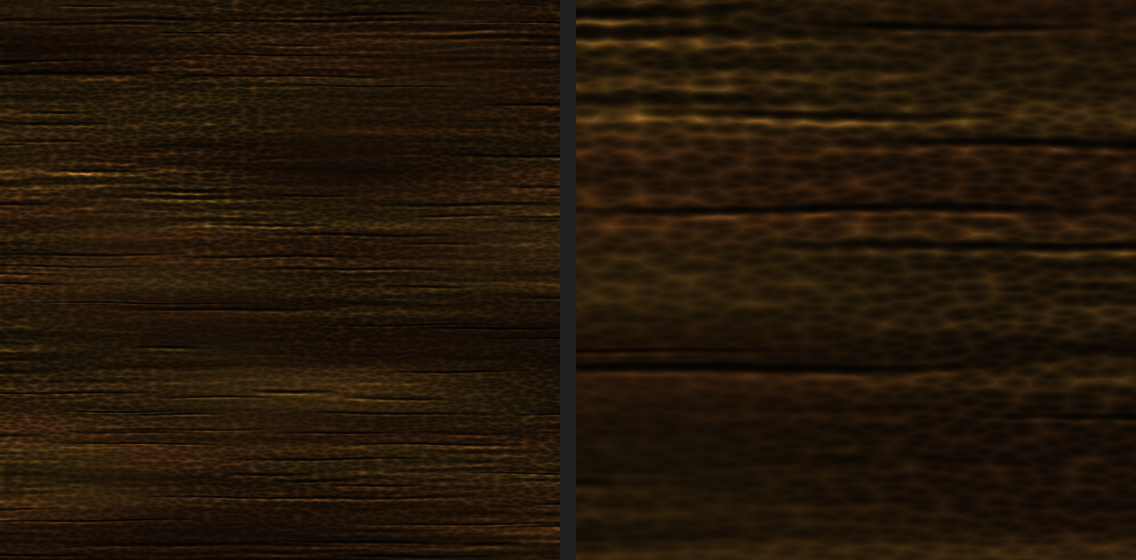
Left: the whole. Right: its middle third, enlarged.
Write a Shadertoy shader that draws this texture.

```glsl
float hash(vec2 p, float seed) {
    vec3 q = fract(vec3(p.xyx + seed) * vec3(0.1031, 0.1030, 0.0973));
    q += dot(q, q.yzx + 33.33);
    return fract((q.x + q.y) * q.z);
}

float valueNoise(vec2 p, float seed) {
    vec2 cell = floor(p), f = fract(p);
    f = f * f * (3.0 - 2.0 * f);
    float low = mix(hash(cell, seed), hash(cell + vec2(1, 0), seed), f.x);
    float high = mix(hash(cell + vec2(0, 1), seed), hash(cell + vec2(1, 1), seed), f.x);
    return mix(low, high, f.y);
}

// Distance to the nearest scattered point
float cellular(vec2 p, float seed) {
    vec2 cell = floor(p);
    float nearest = 2.0;
    for (int j = -1; j <= 1; j++)
    for (int i = -1; i <= 1; i++) {
        vec2 id = cell + vec2(i, j);
        vec2 point = id + vec2(hash(id, seed), hash(id, seed + 7.3));
        nearest = min(nearest, length(p - point));
    }
    return nearest;
}

// Vertical slope of stretched noise: dark lines beside lit ones
float fibreRelief(vec2 uv, vec2 scale, float seed) {
    vec2 p = uv * scale;
    return valueNoise(p, seed) - valueNoise(p + vec2(0.0, 0.9), seed);
}

// Long tapered pores with a lit lower edge
float pores(vec2 uv, vec2 cellSize, float density, float seed) {
    vec2 cell = floor(uv / cellSize);
    float shade = 0.0;
    for (int j = -1; j <= 1; j++)
    for (int i = -1; i <= 1; i++) {
        vec2 id = cell + vec2(i, j);
        vec2 centre = (id + vec2(hash(id, seed), hash(id, seed + 3.1))) * cellSize;
        float halfLength = cellSize.x * mix(0.2, 0.8, hash(id, seed + 5.7));
        float width = mix(0.0012, 0.0026, hash(id, seed + 9.2));
        float present = step(hash(id, seed + 12.4), density);
        vec2 d = uv - centre;
        float taper = max(0.0, 1.0 - pow(d.x / halfLength, 2.0));
        float core = d.y / width;
        float edge = (d.y + 2.2 * width) / width;
        shade += present * taper * (0.55 * exp(-edge * edge) - 1.5 * exp(-core * core));
    }
    return shade;
}

vec3 woodColour(float tone, float warmth) {
    vec3 olive = vec3(1.0, 0.68, 0.24);
    vec3 umber = vec3(1.0, 0.58, 0.23);
    return tone * mix(olive, umber, warmth);
}

void mainImage(out vec4 fragColor, in vec2 fragCoord) {
    vec2 uv = fragCoord / iResolution.xy;

    // Gentle drift of the grain
    uv.y += 0.0015 * sin(uv.x * 9.0 + uv.y * 23.0) + 0.0008 * sin(uv.x * 27.0 - uv.y * 41.0);

    // Broad bands and long streaks
    float bands = valueNoise(uv * vec2(1.8, 10.0), 11.0) - 0.5;
    float streaks = valueNoise(uv * vec2(3.0, 55.0), 23.0) - 0.5;

    // Patches of strong fibre, and flecks between them
    float patches = smoothstep(0.3, 0.9, valueNoise(uv * vec2(3.0, 15.0), 37.0));
    float fibres = fibreRelief(uv, vec2(6.0, 150.0), 41.0)
                 + 0.6 * fibreRelief(uv, vec2(14.0, 190.0), 53.0);
    float flecks = cellular(uv * vec2(62.0, 175.0), 67.0) - 0.5;
    float fleckStrength = mix(0.4, 1.3, valueNoise(uv * vec2(5.0, 7.0), 71.0));

    float grain = 0.95 * bands + 0.7 * streaks
                + mix(0.3, 1.0, patches) * fibres
                + fleckStrength * flecks
                + pores(uv, vec2(0.28, 0.021), 0.42, 83.0);

    float tone = 0.138 * exp(grain);
    float warmth = smoothstep(0.25, 0.75, valueNoise(uv * vec2(3.0, 18.0), 97.0));
    fragColor = vec4(woodColour(tone, warmth), 1.0);
}
```
